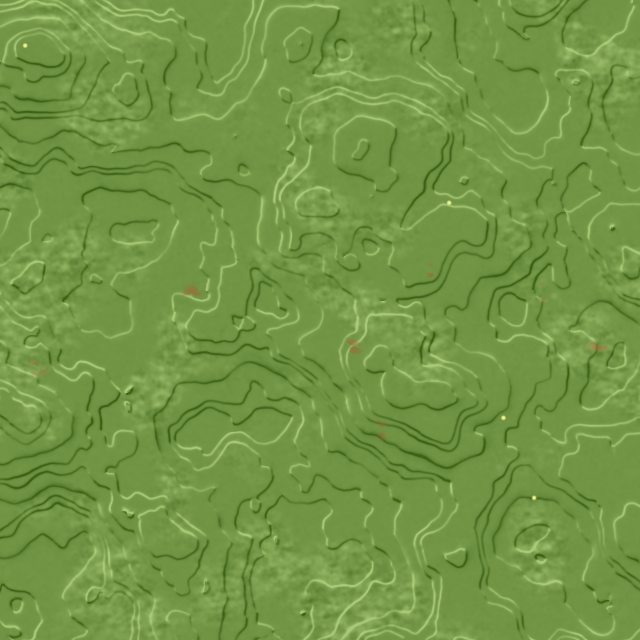
Reproduce this texture procedurally as a WebGL 2 fragment shader.

```glsl
#version 300 es
precision highp float;

#define BASE_COLOR vec3(0.44, 0.58, 0.268)
#define RELIEF_TINT vec3(0.155, 0.15, 0.14)
#define RUST_COLOR vec3(0.66, 0.36, 0.18)
#define SPARK_COLOR vec3(0.93, 0.95, 0.55)
#define LIGHT_DIR normalize(vec2(-0.5, 0.85))
#define LEVELS 5.4
#define CLIFFS 0.42
#define LINE_WIDTH 0.0019
#define PATCH_GAIN 0.62
#define GRAIN_GAIN 0.16

uniform vec2 u_resolution;
out vec4 fragColor;

const float TAU = 6.2831853;

vec3 hash3(vec2 p) {
    vec3 q = fract(vec3(p.xyx) * vec3(0.1031, 0.1030, 0.0973));
    q += dot(q, q.yxz + 33.33);
    return fract((q.xxy + q.yzz) * q.zyx);
}

// Cellular noise: round bumps and dents around jittered points
float bumps(vec2 p) {
    vec2 cell = floor(p);
    float sum = 0.0;
    for (int y = -1; y <= 1; y++) {
        for (int x = -1; x <= 1; x++) {
            vec2 id = cell + vec2(x, y);
            vec3 rnd = hash3(id);
            vec2 d = p - id - rnd.xy;
            float k = max(0.0, 1.0 - dot(d, d));
            sum += (rnd.z * 2.0 - 1.0) * k * k;
        }
    }
    return sum;
}

// Terrain height in contour levels, with slopes gathered into cliffs
float terrain(vec2 p) {
    float height = 0.0;
    float amp = 1.0;
    float freq = 4.0;
    for (int i = 0; i < 4; i++) {
        height += amp * bumps(p * freq + float(i) * 37.3 + 11.0);
        amp *= 0.35;
        freq *= 2.3;
    }
    float level = height * LEVELS;
    return level + CLIFFS * sin(level * TAU / 3.0);
}

// Signed tone of the contour lines: positive on lit slopes
float contourTone(vec2 p, float pixel) {
    float e = 0.0015;
    float h = terrain(p);
    vec2 slope = vec2(terrain(p + vec2(e, 0.0)), terrain(p + vec2(0.0, e))) - h;
    slope /= e;
    float steep = max(length(slope), 0.001);
    float dist = abs(fract(h) - 0.5) / steep;
    float width = max(LINE_WIDTH, 0.8 * pixel);
    float r = dist / width;
    float core = exp(-r * r);
    float skirt = exp(-r * r * 0.16);
    float lit = clamp(-dot(slope / steep, LIGHT_DIR) * 2.5, -1.0, 1.0);
    float spacing = smoothstep(0.003, 0.009, 1.0 / steep);
    return lit * spacing * (0.92 * core + 0.15 * skirt);
}

// Rare clusters of rust flecks (x) and tiny sparks (y)
vec2 flecks(vec2 p, float grain, float pixel) {
    vec2 grid = p * 8.0;
    vec2 id = floor(grid);
    vec3 rnd = hash3(id + 71.0);
    vec2 center = 0.2 + 0.6 * rnd.xy;
    float d = length(grid - id - center) / 8.0;
    float rust = step(rnd.z, 0.1) * smoothstep(0.022, 0.004, d);
    rust *= smoothstep(0.1, 0.5, grain);
    float spark = step(0.92, rnd.z) * smoothstep(0.0035 + pixel, 0.0012, d);
    return vec2(rust, spark);
}

void main() {
    float pixel = 1.0 / min(u_resolution.x, u_resolution.y);
    vec2 p = gl_FragCoord.xy * pixel;

    // Grassy patches broken up by flat streaks and fine grain
    float grain = bumps(p * vec2(90.0, 130.0) + 5.0);
    float fine = bumps(p * 190.0 + 31.0);
    float streaks = bumps(p * vec2(32.0, 75.0) + 90.0);
    float field = bumps(p * 13.0 + 53.0) + 0.4 * bumps(p * 5.0 + 8.0);
    float cover = smoothstep(-0.1, 0.7, field);
    float mottle = 0.3 + 0.5 * grain + 0.5 * streaks;
    float tone = PATCH_GAIN * cover * max(mottle, -0.2);
    tone += GRAIN_GAIN * (0.25 + cover) * (fine + 0.5 * grain);

    // Contours vary in strength along their length
    float strength = 1.05 + 0.45 * bumps(p * 26.0 + 17.0);
    tone += contourTone(p, pixel) * strength;

    vec3 color = BASE_COLOR + RELIEF_TINT * clamp(tone, -1.3, 1.4);
    vec2 fleck = flecks(p, grain, pixel);
    color = mix(color, RUST_COLOR, 0.5 * fleck.x);
    color = mix(color, SPARK_COLOR, fleck.y);
    fragColor = vec4(color, 1.0);
}
```
